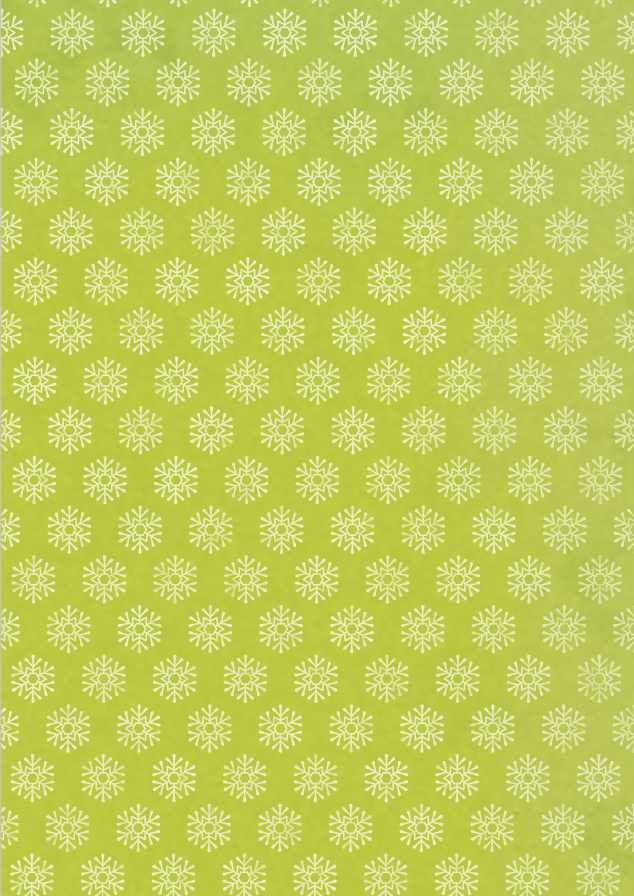
Reproduce this pattern procedurally as a Shadertoy shader.

```glsl
const vec2 SPACING = vec2(0.0790, 0.05547);   // column and row pitch, canvas height = 1
const vec2 ORIGIN = vec2(0.0807, 0.9635);     // centre of one flake in the top full row
const float SHEAR = 0.006;                    // slight lean of the columns
const float FLAKE_RADIUS = 0.0272;
const float LINE = 0.034;                     // half widths, in flake radii
const float TIP = 0.072;
const float EDGE_WIDTH = 0.0016;
const vec3 LIME = vec3(0.735, 0.785, 0.255);
const vec3 MOSS = vec3(0.690, 0.765, 0.350);
const vec3 FADED = vec3(0.735, 0.775, 0.390);
const vec3 STAIN = vec3(0.640, 0.720, 0.270);
const vec3 CREAM = vec3(0.945, 0.955, 0.825);
const vec3 EDGE = vec3(0.780, 0.765, 0.745);

float hash(vec2 p) {
    vec3 q = fract(vec3(p.xyx) * 0.1031);
    q += dot(q, q.yzx + 33.33);
    return fract((q.x + q.y) * q.z);
}

// Smooth cellular noise: random cell values blended by distance
float cellular(vec2 p) {
    vec2 cell = floor(p);
    float sum = 0.0, total = 0.0;
    for (int j = -1; j <= 1; j++)
    for (int i = -1; i <= 1; i++) {
        vec2 id = cell + vec2(i, j);
        vec2 d = id + vec2(hash(id), hash(id + 71.3)) - p;
        float w = exp(-5.0 * dot(d, d));
        sum += w * hash(id + 19.7);
        total += w;
    }
    return sum / total;
}

float mottle(vec2 p) {
    return 0.55 * cellular(p * 9.0) + 0.30 * cellular(p * 23.0 + 5.0) + 0.15 * cellular(p * 61.0 + 11.0);
}

// Segment whose half width grows from ra to rb
float taper(vec2 p, vec2 a, vec2 b, float ra, float rb) {
    vec2 ab = b - a;
    float t = clamp(dot(p - a, ab) / dot(ab, ab), 0.0, 1.0);
    return length(p - a - ab * t) - mix(ra, rb, t);
}

// Six-armed flake of unit radius, one arm pointing up
float snowflake(vec2 p) {
    const float SECTOR = 1.0471976;
    float angle = atan(p.x, p.y);
    angle -= SECTOR * round(angle / SECTOR);
    vec2 q = length(p) * vec2(cos(angle), abs(sin(angle)));

    // Arm with a teardrop tip
    float d = taper(q, vec2(0.23, 0.0), vec2(0.80, 0.0), LINE, LINE);
    d = min(d, taper(q, vec2(0.74, 0.0), vec2(0.92, 0.0), LINE, TIP));
    // Side branches with teardrop tips
    d = min(d, taper(q, vec2(0.50, 0.0), vec2(0.70, 0.20), LINE, LINE));
    d = min(d, taper(q, vec2(0.67, 0.17), vec2(0.79, 0.29), LINE, TIP * 0.9));
    // Star lattice and hexagon at the heart
    d = min(d, taper(q, vec2(0.33, 0.0), vec2(0.47, 0.27), LINE, LINE));
    d = min(d, abs(q.x - 0.22) - LINE);
    return d;
}

void mainImage(out vec4 fragColor, in vec2 fragCoord) {
    vec2 p = fragCoord / iResolution.y;
    vec2 uv = fragCoord / iResolution.xy;
    float pixel = 1.0 / iResolution.y;

    // Ground: greener at the top, duller at the right
    float cloud = mottle(p);
    float top = smoothstep(0.65, 1.05, uv.y + 0.25 * (cloud - 0.5));
    float right = smoothstep(0.62, 1.05, uv.x + 0.25 * (cloud - 0.5));
    vec3 color = mix(LIME, MOSS, 0.75 * top);
    color = mix(color, FADED, 0.7 * right);

    // Stains gather near the worn sides
    float blot = smoothstep(0.55, 0.80, mottle(p * 1.3 + 3.7));
    color = mix(color, STAIN, blot * (0.10 + 0.40 * max(top, right)));
    color += 0.025 * (cellular(p * 150.0) - 0.5);

    // Staggered rows of flakes
    vec2 g = p - ORIGIN;
    g.x -= SHEAR * g.y;
    float row = round(g.y / SPACING.y);
    g.x -= 0.5 * SPACING.x * mod(row, 2.0);
    float column = round(g.x / SPACING.x);
    vec2 local = g - SPACING * vec2(column, row);
    float d = snowflake(local / FLAKE_RADIUS) * FLAKE_RADIUS;
    float ink = clamp(0.5 - d / pixel, 0.0, 1.0);

    // Uneven printing between flakes and across each one
    float strength = 0.92 - 0.10 * hash(vec2(column, row) + 40.0) - 0.16 * right;
    strength -= 0.22 * smoothstep(0.55, 0.9, cellular(p * 110.0 + 9.0));
    color = mix(color, CREAM, ink * strength);

    // Bare strip along the left side
    float strip = 1.0 - smoothstep(EDGE_WIDTH - 0.5 * pixel, EDGE_WIDTH + 0.5 * pixel, p.x);
    color = mix(color, EDGE, 0.8 * strip);

    fragColor = vec4(color, 1.0);
}
```
